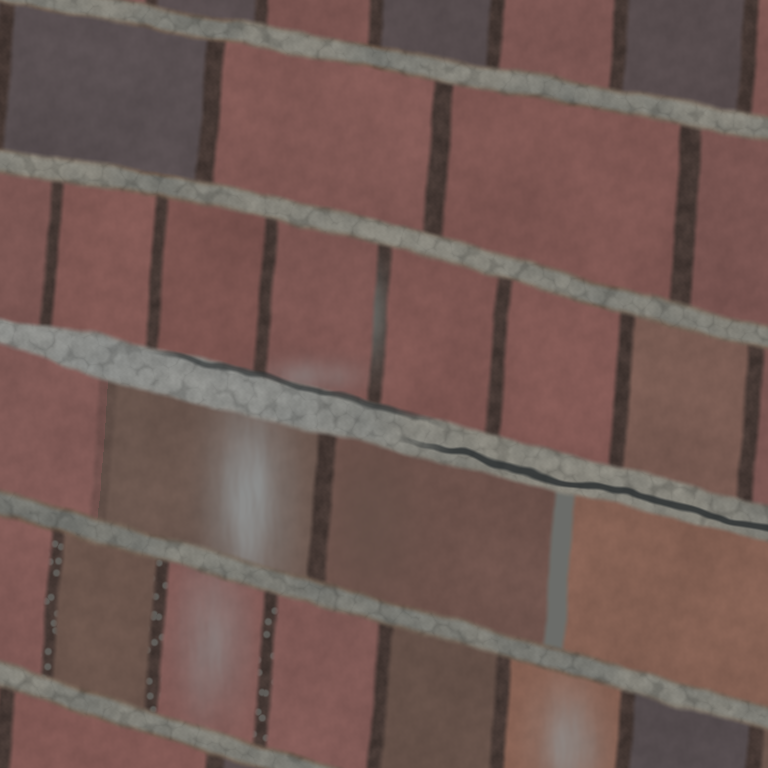
Give the GLSL for this texture, as a three.js fragment shader.

```glsl
// Weathered brick wall seen at a slant: courses of short headers and long
// stretchers alternate between pale bed joints and dark upright joints.
// A perspective grid gives each brick an id; layered sines and cells add wear.
varying vec2 vUv;

// Grid, in canvas units, with y running down
const float FIRST_BED = -0.013;     // height of the first bed joint at the left
const float BED_SLOPE = 0.18;
const float COURSE_PITCH = 0.2227;
const float PITCH_GROWTH = 0.034;
const float HEADER_START = 0.0677;
const float HEADER_WIDTH = 0.1328;
const float WIDTH_GROWTH = 0.003125;
const float JOINT_LEAN = 0.018;
// Joints
const float BED_HALF = 0.0165;
const float WIDE_BED_EXTRA = 0.012;
const float HEADER_JOINT_HALF = 0.0085;
const float STRETCHER_JOINT_HALF = 0.012;
const float SOFT = 0.0045;
// Colours
const vec3 RED = vec3(0.485, 0.335, 0.318);
const vec3 ORANGE = vec3(0.525, 0.380, 0.325);
const vec3 BROWN = vec3(0.405, 0.328, 0.295);
const vec3 SOOT = vec3(0.335, 0.295, 0.300);
const vec3 MORTAR = vec3(0.530, 0.520, 0.485);
const vec3 GREY_MORTAR = vec3(0.420, 0.425, 0.410);
const vec3 RUST = vec3(0.430, 0.345, 0.280);
const vec3 SHADOW = vec3(0.265, 0.215, 0.198);
const vec3 SALT = vec3(0.560, 0.570, 0.570);
const vec3 CRACK = vec3(0.170, 0.185, 0.190);

vec2 hash2(vec2 p) {
  return fract(sin(vec2(dot(p, vec2(127.1, 311.7)), dot(p, vec2(269.5, 183.3)))) * 43758.5);
}

// Layered, rotated sines, roughly -1 to 1
float waves(vec2 p) {
  float sum = 0.0, amp = 0.5;
  for (int i = 0; i < 5; i++) {
    p = mat2(0.8, 0.6, -0.6, 0.8) * p * 1.7 + 1.3;
    sum += amp * sin(p.x + 1.6 * sin(p.y));
    amp *= 0.65;
  }
  return sum;
}

// Distance to the nearest cell centre
float cells(vec2 p) {
  float d = 1.0;
  for (int j = -1; j <= 1; j++)
    for (int i = -1; i <= 1; i++) {
      vec2 c = floor(p) + vec2(float(i), float(j));
      d = min(d, length(c + hash2(c) - p));
    }
  return d;
}

float same(float a, float b) { return 1.0 - step(0.5, abs(a - b)); }

float blob(vec2 p, vec2 centre, vec2 size) {
  vec2 q = (p - centre) / size;
  return exp(-dot(q, q));
}

// Fired colour of one brick from its course and column
vec3 brickColour(float row, float col) {
  vec2 h = hash2(vec2(row, col) + 7.0);
  float brown = same(row, 3.0) * same(mod(col, 3.0), 0.0)
    + same(row, 2.0) * (same(col, 0.0) + 0.65 * same(col, 1.0)) + 0.4 * same(row, 1.0) * same(col, 5.0);
  float orange = same(row, 2.0) * same(col, 2.0) + same(row, 3.0) * same(col, 4.0)
    + 0.6 * same(row, 1.0) * same(col, 5.0);
  float soot = same(row, -1.0) * same(mod(col, 2.0), 1.0) + same(row, 0.0) * step(col, -0.5)
    + same(row, 3.0) * same(col, 5.0) + same(row, 4.0) * step(-0.5, col);
  vec3 c = mix(mix(mix(RED, ORANGE, orange), BROWN, brown), SOOT, soot);
  return c * (0.96 + 0.08 * h.x) + vec3(0.0, 0.012, 0.016) * (h.y - 0.5);
}

void main() {
  vec2 p = vec2(vUv.x, 1.0 - vUv.y);
  float mottle = waves(p * 9.0), grain = waves(p * 70.0), pits = cells(p * 55.0);

  // Courses, with a sag along one bed
  float pitch = COURSE_PITCH + PITCH_GROWTH * p.x;
  float v = (p.y - FIRST_BED - BED_SLOPE * p.x) / pitch;
  v += 0.065 * sin(4.6 * p.x) * exp(-4.0 * (v - 1.0) * (v - 1.0));
  float row = floor(v), bed = floor(v + 0.5), fromBed = (v - bed) * pitch;

  // Columns: stretchers span two headers, shifted every other time
  float x = p.x + JOINT_LEAN * (v - row - 0.5) + 0.0015 * waves(p * 18.0);
  float stretch = sqrt(HEADER_WIDTH * HEADER_WIDTH + 4.0 * WIDTH_GROWTH * (x - HEADER_START));
  float k = (stretch - HEADER_WIDTH) / (2.0 * WIDTH_GROWTH);
  float isLong = same(mod(row, 2.0), 0.0);
  float span = 1.0 + isLong;
  float u = (k - isLong * (same(mod(row, 4.0), 0.0) + 0.5)) / span;
  float col = floor(u), fromJoint = (u - floor(u + 0.5)) * span * stretch;

  // Brick faces with stains and salt runs
  vec3 colour = brickColour(row, col) * (1.0 + 0.045 * mottle + 0.03 * grain);
  colour = mix(colour, BROWN * 0.93, 0.6 * blob(p, vec2(0.48, 0.68), vec2(0.06, 0.10)));
  float run = same(row, 2.0) * blob(p, vec2(0.325, 0.65), vec2(0.045, 0.12))
    + same(row, 3.0) * (0.65 * blob(p, vec2(0.275, 0.83), vec2(0.04, 0.09))
    + 0.7 * blob(p, vec2(0.74, 0.97), vec2(0.04, 0.07)))
    + 0.5 * same(row, 1.0) * blob(p, vec2(0.40, 0.49), vec2(0.06, 0.02));
  colour = mix(colour, SALT, clamp(run * (0.85 + 0.2 * waves(p * vec2(45.0, 8.0))), 0.0, 0.9));

  // Upright joints
  float jointHalf = mix(HEADER_JOINT_HALF, STRETCHER_JOINT_HALF, isLong) * (0.85 + 0.3 * p.x);
  float joint = 1.0 - smoothstep(-SOFT, SOFT, abs(fromJoint) - jointHalf);
  float chalk = same(row, 2.0) * smoothstep(0.6, 0.7, p.x) + 0.8 * blob(p, vec2(0.485, 0.41), vec2(0.02, 0.06));
  float crumbs = same(row, 3.0) * smoothstep(0.35, 0.15, pits) * step(p.x, 0.4);
  vec3 jointColour = mix(SHADOW * (1.0 + 0.12 * grain), GREY_MORTAR, clamp(chalk + 0.7 * crumbs, 0.0, 1.0));
  float faded = same(row, 2.0) * step(p.x, 0.2);
  colour = mix(colour, jointColour, joint * (1.0 - 0.7 * faded));

  // Bed joints, rusty at the rims; one is wide, salted and cracked
  float worn = same(bed, 2.0);
  float bedHalf = BED_HALF + WIDE_BED_EXTRA * worn * smoothstep(0.0, 0.15, p.x) * (1.2 - 0.6 * p.x);
  float edge = abs(fromBed + 0.003 * waves(p * 14.0)) - bedHalf;
  vec3 bedColour = mix(MORTAR, GREY_MORTAR, clamp(0.3 + 0.4 * mottle + 0.25 * same(bed, 3.0), 0.0, 1.0));
  bedColour = mix(bedColour, SALT, worn * 0.6 * smoothstep(0.65, 0.3, p.x));
  bedColour = mix(bedColour, RUST, (1.0 - 0.7 * worn) * smoothstep(-0.009, 0.001, edge) * (0.65 + 0.3 * mottle));
  bedColour *= 1.0 + 0.06 * grain - 0.12 * smoothstep(0.45, 0.8, pits);
  colour = mix(colour, bedColour, 1.0 - smoothstep(-SOFT, SOFT, edge));

  float rag = 0.007 * waves(p * 11.0);
  float lower = smoothstep(0.5, 0.6, p.x) * (1.0 - smoothstep(0.002, 0.007, abs(fromBed - 0.012 + rag)));
  float upper = smoothstep(0.18, 0.25, p.x) * smoothstep(0.6, 0.5, p.x)
    * (1.0 - smoothstep(0.001, 0.007, abs(fromBed + 0.026 + rag)));
  colour = mix(colour, CRACK, worn * (0.85 * lower + 0.65 * upper));

  gl_FragColor = vec4(colour, 1.0);
}
```
